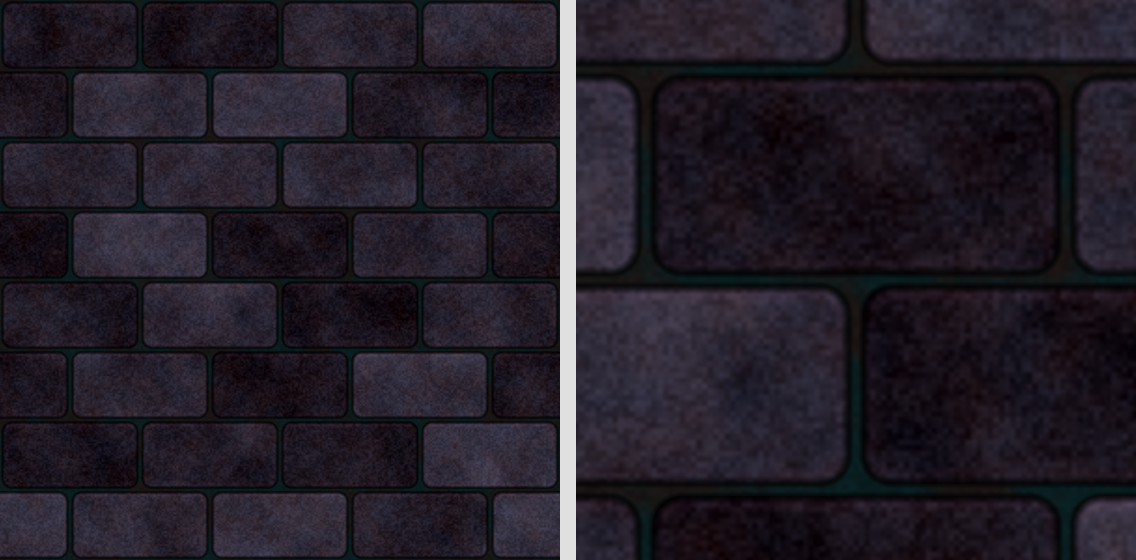
Left, the full canvas; right, a detail of the centre.
This texture is drawn by a WebGL 1 fragment shader. Its source:

```glsl
precision highp float;
// Dark violet stone bricks in running bond, with rounded bevels, stains and teal-brown mortar.
uniform vec2 u_resolution;

float hash(vec2 p) {
    return fract(sin(dot(p, vec2(12.9898, 78.233))) * 43758.5453);
}

// Value noise on a lattice that wraps over the canvas
float noise(vec2 uv, vec2 cells) {
    vec2 p = uv * cells;
    vec2 i = floor(p);
    vec2 f = fract(p);
    f = f * f * (3.0 - 2.0 * f);
    vec2 a = mod(i, cells);
    vec2 b = mod(i + 1.0, cells);
    return mix(mix(hash(a), hash(vec2(b.x, a.y)), f.x),
               mix(hash(vec2(a.x, b.y)), hash(b), f.x), f.y);
}

float fbm(vec2 uv, float cells) {
    float sum = 0.0;
    float weight = 0.5;
    for (int i = 0; i < 4; i++) {
        sum += weight * noise(uv, vec2(cells));
        cells *= 2.0;
        weight *= 0.55;
    }
    return sum;
}

float roundedBox(vec2 p, vec2 halfSize, float radius) {
    vec2 q = abs(p) - halfSize + radius;
    return length(max(q, 0.0)) + min(max(q.x, q.y), 0.0) - radius;
}

void main() {
    vec2 uv = gl_FragCoord.xy / u_resolution;
    float pixel = 8.0 / min(u_resolution.x, u_resolution.y);

    // Four bricks across, eight rows, every other row shifted by half
    vec2 grid = uv * vec2(4.0, 8.0);
    float row = floor(grid.y);
    grid.x += 0.5 * mod(row + 1.0, 2.0);
    vec2 id = vec2(mod(floor(grid.x), 4.0), row);
    vec2 local = (fract(grid) - 0.5) * vec2(2.0, 1.0);
    float d = roundedBox(local, vec2(0.968, 0.472), 0.14);

    // Stone tone: brick shade, cloudy stains and fine grain
    float shade = hash(id + 3.7);
    float stain = fbm(uv + 0.13, 14.0);
    float grain = 0.6 * noise(uv, vec2(300.0)) + 0.4 * noise(uv + 0.31, vec2(170.0));
    float tone = 0.45 + 0.64 * (shade - 0.5) + 0.75 * (stain - 0.5) + 0.55 * (grain - 0.5);
    vec3 stone = mix(vec3(0.07, 0.04, 0.07), vec3(0.265, 0.245, 0.315), clamp(tone, -0.2, 1.15));

    // Faint red and blue tints
    float tint = fbm(uv + 0.57, 36.0) - 0.5;
    stone += vec3(0.05, -0.008, -0.045) * tint;

    // Bevel: warm rim, stronger on top, falling to a dark outline
    float rim = smoothstep(-0.09, -0.045, d) * (1.0 - smoothstep(-0.045, -0.01, d));
    stone += vec3(0.05, 0.025, 0.035) * rim * (0.35 + 0.65 * smoothstep(0.3, 0.45, local.y));
    stone *= 1.0 - 0.8 * smoothstep(-0.045, 0.005, d);

    // Mortar, darkest where it meets the bricks
    float patches = smoothstep(0.3, 0.65, fbm(uv + 0.71, 22.0));
    vec3 mortar = mix(vec3(0.10, 0.08, 0.075), vec3(0.035, 0.115, 0.125), patches);
    mortar *= 0.8 + 0.4 * grain;
    mortar *= mix(0.4, 1.0, smoothstep(0.0, 0.025, d));

    float cover = smoothstep(-0.5 * pixel, 0.5 * pixel, d);
    gl_FragColor = vec4(max(mix(stone, mortar, cover), 0.0), 1.0);
}
```
